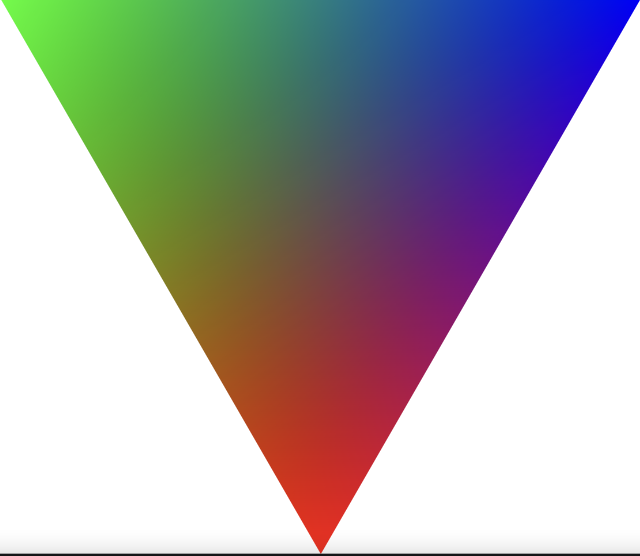
Reproduce this background procedurally as a Shadertoy shader.

```glsl
// A colour triangle pointing down on white: red apex, green and blue top corners.
// Barycentric weights act as eight-bit RGB and pass through a wide-gamut matrix,
// whose steep dark end shows faint bands. A soft shade and a dark rule end the page.

#define APEX vec2(0.5013, 0.0035)
#define LEFT_X 0.002
#define RIGHT_X 1.0
#define COLOUR_STEPS 255.0
#define RULE_HEIGHT 0.0042
#define RULE_COLOUR vec3(0.08, 0.085, 0.095)
#define SHADE_HEIGHT 0.05
#define SHADE_DEPTH 0.095

vec3 toLinear(vec3 c) {
    return mix(c / 12.92, pow((c + 0.055) / 1.055, vec3(2.4)), step(0.04045, c));
}

vec3 toEncoded(vec3 c) {
    return mix(c * 12.92, 1.055 * pow(c, vec3(1.0 / 2.4)) - 0.055, step(0.0031308, c));
}

// Converts encoded RGB to the wider display gamut.
vec3 wideGamut(vec3 c) {
    const mat3 primaries = mat3(
        0.8225, 0.0332, 0.0171,
        0.1774, 0.9669, 0.0724,
        0.0000, 0.0000, 0.9108);
    return toEncoded(primaries * toLinear(c));
}

// Weights of the red apex, green left corner and blue right corner.
vec3 cornerWeights(vec2 p) {
    float red = (1.0 - p.y) / (1.0 - APEX.y);
    float blue = (p.x - mix(LEFT_X, APEX.x, red)) / (RIGHT_X - LEFT_X);
    return vec3(red, 1.0 - red - blue, blue);
}

// Smooth coverage of the side where a linear weight is positive.
float coverage(float w) {
    return clamp(0.5 + w / length(vec2(dFdx(w), dFdy(w))), 0.0, 1.0);
}

void mainImage(out vec4 fragColor, in vec2 fragCoord) {
    vec2 p = fragCoord / iResolution.xy;

    // Triangle, bounded by its two slanted sides
    vec3 w = cornerWeights(p);
    float inside = coverage(w.y) * coverage(w.z);
    vec3 quantised = floor(clamp(w, 0.0, 1.0) * COLOUR_STEPS + 0.5) / COLOUR_STEPS;
    vec3 colour = mix(vec3(1.0), wideGamut(quantised), inside);

    // Shade that deepens towards the rule
    float shade = clamp(1.0 - (p.y - RULE_HEIGHT) / SHADE_HEIGHT, 0.0, 1.0);
    colour *= 1.0 - SHADE_DEPTH * shade * shade;

    // Dark rule along the lower border
    float rule = clamp(0.5 + (RULE_HEIGHT - p.y) * iResolution.y, 0.0, 1.0);
    fragColor = vec4(mix(colour, RULE_COLOUR, rule), 1.0);
}
```
